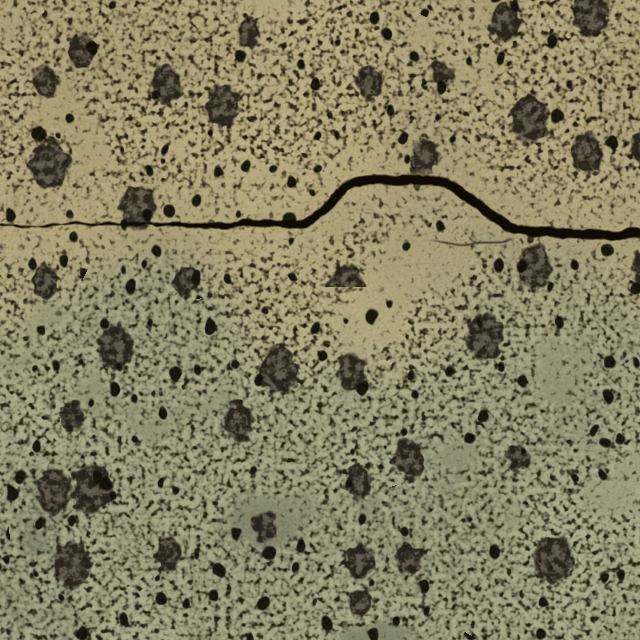
This texture is drawn by a Shadertoy shader. Its source:

```glsl
const vec3 WARM_STONE = vec3(0.67, 0.62, 0.46);
const vec3 COOL_STONE = vec3(0.60, 0.61, 0.49);
const vec3 GREY_GREEN = vec3(0.47, 0.49, 0.39);
const vec3 PALE_GRAIN = vec3(0.72, 0.70, 0.57);
const vec3 PIT_COLOR = vec3(0.14, 0.12, 0.06);
const vec3 LICHEN_GREY = vec3(0.37, 0.34, 0.29);
const vec3 LICHEN_DARK = vec3(0.13, 0.11, 0.08);
const vec3 BLACK_SPOT = vec3(0.07, 0.06, 0.03);
const vec3 CRACK_COLOR = vec3(0.06, 0.04, 0.01);
const float PIT_SCALE = 105.0;
const float SPOT_CELLS = 25.0;
const float LICHEN_CELLS = 10.0;
const float SOFTNESS = 0.0022;

vec2 hash2(vec2 p) {
    vec3 q = fract(p.xyx * vec3(0.1031, 0.1030, 0.0973));
    q += dot(q, q.yzx + 33.33);
    return fract((q.xx + q.yz) * q.zy);
}

float gradientAt(vec2 cell, vec2 f, vec2 corner) {
    return dot(hash2(cell + corner) * 2.0 - 1.0, f - corner);
}

// Gradient noise, centred on zero
float noise(vec2 p) {
    vec2 i = floor(p), f = p - i;
    vec2 u = f * f * (3.0 - 2.0 * f);
    float low = mix(gradientAt(i, f, vec2(0, 0)), gradientAt(i, f, vec2(1, 0)), u.x);
    float high = mix(gradientAt(i, f, vec2(0, 1)), gradientAt(i, f, vec2(1, 1)), u.x);
    return mix(low, high, u.y);
}

float fbm(vec2 p) {
    float sum = 0.0, amp = 1.0;
    for (int k = 0; k < 4; k++) {
        sum += amp * noise(p);
        p = mat2(1.6, 1.2, -1.2, 1.6) * p + 17.3;
        amp *= 0.5;
    }
    return sum;
}

// Distance to scattered upright ovals, in canvas units
float scatter(vec2 p, float cells, float share, vec2 radii, float seed) {
    vec2 home = floor(p * cells);
    float nearest = 1.0;
    for (int y = -1; y <= 1; y++) {
        for (int x = -1; x <= 1; x++) {
            vec2 cell = home + vec2(x, y);
            vec2 traits = hash2(cell + seed);
            vec2 center = (cell + 0.1 + 0.8 * hash2(cell + seed + 41.0)) / cells;
            float radius = mix(radii.x, radii.y, traits.y);
            float d = length((p - center) * vec2(1.12, 0.88)) - radius;
            if (traits.x < share) nearest = min(nearest, d);
        }
    }
    return nearest;
}

float cover(float d, float soft) {
    return 1.0 - smoothstep(-soft, soft, d);
}

// Height of the main crack: a flat run with a hump right of centre
float crackHeight(float x) {
    float hump = smoothstep(0.46, 0.57, x) * (1.0 - smoothstep(0.68, 0.80, x));
    float wobble = 0.012 * noise(vec2(x * 11.0, 3.0)) + 0.006 * noise(vec2(x * 38.0, 8.0));
    return 0.649 + 0.070 * hump - 0.014 * smoothstep(0.72, 0.9, x) + wobble;
}

void mainImage(out vec4 fragColor, in vec2 fragCoord) {
    vec2 uv = fragCoord / iResolution.y;
    float broad = fbm(uv * 3.2 + 5.0);
    float patches = fbm(uv * 6.0 + 23.0);
    float fine = noise(uv * 230.0 + 9.0);

    // Stone tint, warm above and greenish below
    vec3 color = mix(COOL_STONE, WARM_STONE, smoothstep(0.25, 0.75, uv.y + 0.3 * broad));
    float lowerLeft = smoothstep(0.75, 0.1, uv.y + 0.35 * uv.x);
    float smoothPatch = smoothstep(0.08, 0.42, patches);
    color = mix(color, GREY_GREEN, lowerLeft * smoothstep(-0.1, 0.4, patches) * 0.85);
    color *= 1.0 + 0.14 * broad + 0.10 * fine;

    // Crack geometry, also calming the stone around it
    float offset = uv.y - crackHeight(uv.x);
    float slope = (crackHeight(uv.x + 0.004) - crackHeight(uv.x - 0.004)) / 0.008;
    float toCrack = abs(offset) / sqrt(1.0 + slope * slope);
    float calm = max(smoothPatch, 0.6 * smoothstep(0.09, 0.01, toCrack));

    // Fine pits and pale grains
    float grain = noise(uv * PIT_SCALE) + 0.6 * noise(uv * PIT_SCALE * 1.85 + 31.0);
    color = mix(color, PALE_GRAIN, 0.6 * (1.0 - calm) * smoothstep(0.0, -0.4, grain));
    float pits = smoothstep(-0.10, 0.55, grain - 0.25 * calm + 0.08 * broad);
    color = mix(color, PIT_COLOR, pits * (1.0 - 0.5 * calm));

    // Mottled lichen rosettes, denser in the upper half
    vec2 ragged = 0.010 * vec2(noise(uv * 55.0), noise(uv * 55.0 + 70.0));
    float lichenShare = mix(0.16, 0.46, smoothstep(0.3, 0.7, uv.y));
    float lichen = scatter(uv + ragged, LICHEN_CELLS, lichenShare, vec2(0.017, 0.034), 7.0);
    lichen += 0.010 * noise(uv * 95.0 + 12.0);
    float mottle = noise(uv * 88.0 + 50.0) + 0.5 * fine;
    float rim = 0.3 * smoothstep(-0.016, -0.003, lichen);
    vec3 lichenColor = mix(LICHEN_GREY, LICHEN_DARK, smoothstep(-0.25, 0.35, mottle + rim));
    color = mix(color, lichenColor, 0.92 * cover(lichen, SOFTNESS * 1.6));

    // Small black spots in loose clusters
    float spotShare = 0.27 + 0.35 * noise(uv * 5.0 + 60.0);
    float spots = scatter(uv + ragged * 0.7, SPOT_CELLS, spotShare, vec2(0.004, 0.0105), 90.0);
    color = mix(color, BLACK_SPOT * (1.0 + fine), 0.95 * cover(spots, SOFTNESS));

    // Main crack with a pale lip, thickening to the right
    float lip = smoothstep(0.022, 0.006, toCrack) * smoothstep(-0.2, 0.3, noise(uv * 16.0));
    color = mix(color, PALE_GRAIN * vec3(1.0, 0.95, 0.84), 0.4 * lip);
    float width = mix(0.0016, 0.0075, smoothstep(0.08, 0.62, uv.x));
    width += 0.0035 * noise(vec2(uv.x * 45.0, 2.0)) + 0.002 * noise(uv * 120.0);
    color = mix(color, CRACK_COLOR, cover(toCrack - width, SOFTNESS));

    // Hairline branch under the hump
    float branchY = 0.618 + 0.6 * pow(abs(uv.x - 0.73), 1.6) + 0.008 * noise(vec2(uv.x * 30.0, 6.0));
    float span = smoothstep(0.66, 0.70, uv.x) * smoothstep(0.81, 0.79, uv.x);
    color = mix(color, PIT_COLOR, 0.75 * span * cover(abs(uv.y - branchY) - 0.0015, SOFTNESS));

    fragColor = vec4(clamp(color, 0.0, 1.0), 1.0);
}
```
